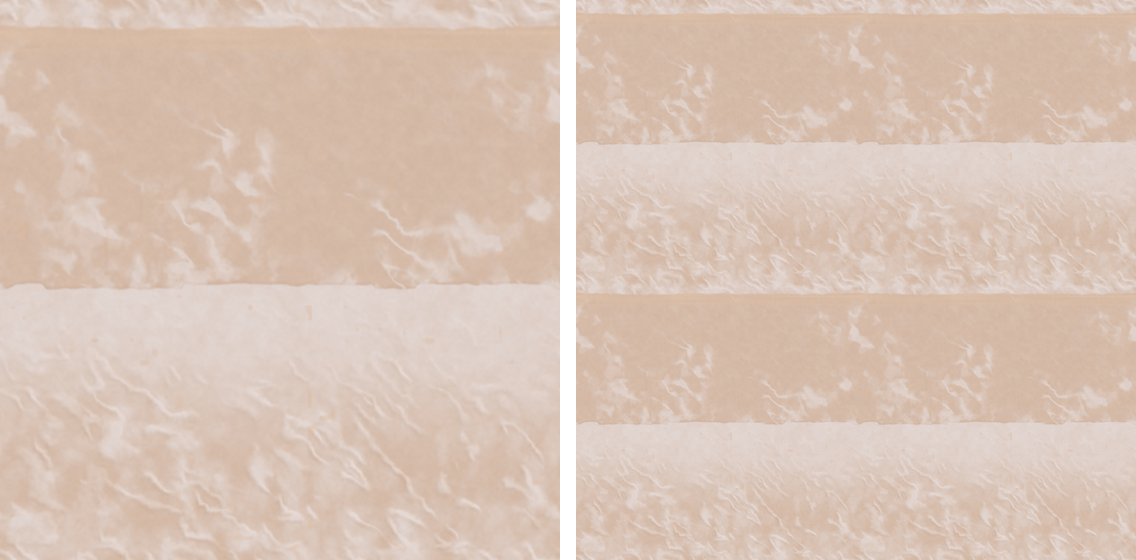
Left: one tile. Right: repeated 2 by 2.
Give the GLSL for this texture, as a three.js fragment shader.

```glsl
// Worn plaster wall: a tan painted band above a pale ledge that fades into mottled, scuffed plaster.
varying vec2 vUv;

float hash(vec2 p, float seed) {
  vec3 q = fract(vec3(p.xyx + seed) * vec3(0.1031, 0.1030, 0.0973));
  q += dot(q, q.yzx + 33.33);
  return fract((q.x + q.y) * q.z);
}

// Value noise that wraps after n whole cells
float noise(vec2 uv, vec2 n, float seed) {
  vec2 p = uv * n;
  vec2 i = floor(p);
  vec2 f = fract(p);
  f = f * f * (3.0 - 2.0 * f);
  vec2 a = mod(i, n);
  vec2 b = mod(i + 1.0, n);
  return mix(mix(hash(a, seed), hash(vec2(b.x, a.y), seed), f.x),
             mix(hash(vec2(a.x, b.y), seed), hash(b, seed), f.x), f.y);
}

float fbm(vec2 uv, vec2 n, float seed) {
  float sum = 0.0;
  float gain = 0.53;
  for (int k = 0; k < 4; k++) {
    sum += gain * noise(uv, n, seed + float(k) * 7.3);
    n *= 2.0;
    gain *= 0.5;
  }
  return sum;
}

// Short crooked scuffs leaning down to the right
float scuffs(vec2 uv, float seed) {
  vec2 warp = vec2(fbm(uv, vec2(24.0), seed), fbm(uv, vec2(24.0), seed + 31.0)) - 0.5;
  vec2 q = uv + 0.036 * warp;
  float ridge = abs(noise(vec2(q.x + q.y, q.y), vec2(27.0, 18.0), seed + 5.0) - 0.55);
  float broken = smoothstep(0.42, 0.75, noise(q, vec2(25.0, 21.0), seed + 11.0));
  return (1.0 - smoothstep(0.0, 0.24, ridge)) * broken;
}

void main() {
  vec2 uv = vUv;
  vec3 tan0 = vec3(0.833, 0.728, 0.655);
  vec3 pale = vec3(0.884, 0.836, 0.818);
  vec3 ochre = vec3(0.852, 0.737, 0.642);

  float cloud = fbm(uv, vec2(7.0), 3.0);
  float mottle = fbm(uv + 0.02 * cloud, vec2(30.0, 25.0), 19.0);
  float fine = fbm(uv, vec2(64.0), 41.0);

  // Mottled plaster, palest just below the ledge and again at the wrap
  float depth = fract(0.5 - uv.y);
  float wash = 1.0 - smoothstep(0.04, 0.27, depth + 0.2 * (cloud - 0.5) + 0.22 * (mottle - 0.5));
  float rim = smoothstep(0.49, 0.54, depth) * 0.28;
  float wear = 0.3 + 1.15 * (mottle - 0.5) + 0.55 * (cloud - 0.5) + 0.4 * (fine - 0.5) + rim;
  float marks = max(scuffs(uv, 53.0), 0.8 * scuffs(uv, 137.0));
  float relief = marks - max(scuffs(uv + vec2(0.004, 0.006), 53.0), 0.8 * scuffs(uv + vec2(0.004, 0.006), 137.0));
  float cover = clamp(wear + 0.5 * marks, 0.0, 0.92);
  cover = mix(cover, 0.9 + 0.5 * (mottle - 0.5) + 0.3 * (fine - 0.5), wash);
  vec3 plaster = mix(tan0, pale, clamp(cover, 0.0, 1.0));
  plaster += 0.026 * relief * (1.0 - 0.8 * wash);

  // Smooth tan paint with sparse scuffs, denser near its foot
  float height = uv.y - 0.484;
  float foot = 1.0 - smoothstep(0.0, 0.35, height);
  float patches = smoothstep(0.42, 0.62, cloud + 0.07 * foot);
  float chips = scuffs(uv, 97.0) * (0.12 + 0.75 * patches);
  chips += 0.38 * smoothstep(0.5, 0.72, mottle + 0.03 * foot) * patches;
  chips += 0.5 * (1.0 - smoothstep(0.0, 0.05, height)) * smoothstep(0.48, 0.68, mottle);
  vec3 paint = mix(tan0, pale, clamp(chips, 0.0, 0.8));
  paint += 0.008 * (cloud - 0.5) + 0.03 * (fine - 0.5);

  // Ochre strip along the top of the paint
  float wave = 0.006 * (noise(uv, vec2(5.0, 1.0), 61.0) - 0.5);
  float streak = noise(uv, vec2(5.0, 120.0), 67.0);
  float strip = smoothstep(0.907, 0.914, uv.y + wave);
  paint = mix(paint, ochre + 0.03 * (streak - 0.5), strip * (0.4 + 0.45 * streak));

  // Ragged ledge below and frayed upper border
  float lip = 0.008 * smoothstep(0.5, 0.62, noise(uv, vec2(17.0, 1.0), 71.0));
  lip += 0.004 * (noise(uv, vec2(60.0, 1.0), 73.0) - 0.5);
  float gap = height - lip;
  paint -= vec3(0.018, 0.023, 0.023) * (1.0 - smoothstep(0.001, 0.008, gap));
  float border = 0.951 + wave + 0.012 * (fbm(uv, vec2(26.0, 30.0), 79.0) - 0.5);
  float painted = smoothstep(-0.003, 0.003, gap) * (1.0 - smoothstep(-0.004, 0.004, uv.y - border));
  vec3 color = mix(plaster, paint, painted);

  // Few warm stains and faint grain
  float stain = smoothstep(0.84, 0.97, noise(uv, vec2(47.0, 51.0), 83.0));
  color = mix(color, vec3(0.86, 0.72, 0.61), 0.4 * stain * smoothstep(0.42, 0.6, mottle));
  color += 0.012 * (noise(uv, vec2(190.0), 89.0) - 0.5);
  gl_FragColor = vec4(color, 1.0);
}
```
